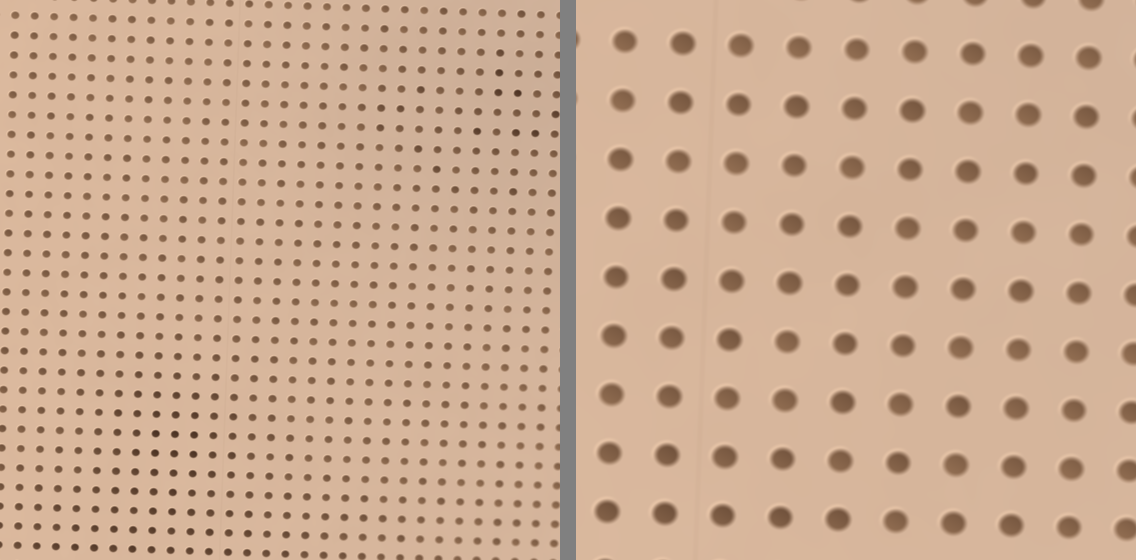
Left, the full canvas; right, a detail of the centre.
Give the GLSL for this texture, as a WebGL 2 fragment shader.

```glsl
#version 300 es
precision highp float;
// Beige perforated panel: a slightly tilted, gently converging grid of soft
// round holes. The grid mapping is inverted by fixed-point iteration, then each
// hole is shaded by distance, with lighting and depth varying across the panel.

uniform vec2 u_resolution;
out vec4 outColor;

#define FIRST_HOLE vec2(0.0273, 0.0273)     // canvas units, y pointing down
#define COLUMN_STEP vec2(0.0347, 0.00128)
#define ROW_STEP vec2(-0.00111, 0.03558)
#define CONVERGENCE vec2(-2.05e-5, -6.3e-6) // keystone, per column times row
#define FORESHORTEN 2.08e-5                 // row spacing lost down the panel
#define HOLE_RADIUS 0.0066
#define EDGE_SOFTNESS 0.0021
#define PANEL_COLOR vec3(0.845, 0.715, 0.612)
#define HOLE_LIGHT vec3(0.57, 0.43, 0.32)
#define HOLE_DARK vec3(0.27, 0.175, 0.12)

float hash(vec2 cell) {
  vec3 q = fract(cell.xyx * vec3(0.1031, 0.1030, 0.0973));
  q += dot(q, q.yzx + 33.33);
  return fract((q.x + q.y) * q.z);
}

float blob(vec2 p, vec2 center, vec2 size) {
  vec2 d = (p - center) / size;
  return exp(-dot(d, d));
}

// Bend of the grid away from an evenly spaced lattice
vec2 gridBend(vec2 g) {
  return CONVERGENCE * g.x * g.y - vec2(0.0, FORESHORTEN * g.y * g.y);
}

vec2 gridToCanvas(vec2 g) {
  return FIRST_HOLE + COLUMN_STEP * g.x + ROW_STEP * g.y + gridBend(g);
}

vec2 canvasToGrid(vec2 p) {
  mat2 toGrid = inverse(mat2(COLUMN_STEP, ROW_STEP));
  vec2 g = toGrid * (p - FIRST_HOLE);
  for (int i = 0; i < 5; i++) g = toGrid * (p - FIRST_HOLE - gridBend(g));
  return g;
}

// Layered sines for faint unevenness of the paint
float mottle(vec2 p) {
  float sum = 0.0, amplitude = 0.5;
  for (int i = 0; i < 4; i++) {
    sum += amplitude * sin(p.x * 17.0 + 2.0 * sin(p.y * 13.0)) * sin(p.y * 19.0 + p.x * 5.0);
    p = mat2(1.5, 1.2, -1.2, 1.5) * p + 3.7;
    amplitude *= 0.6;
  }
  return sum;
}

vec3 panelColor(vec2 p) {
  vec3 color = PANEL_COLOR + vec3(0.022, 0.014, 0.006) * (0.5 - p.x);
  color -= vec3(0.035, 0.025, 0.015) * blob(p, vec2(0.92, 0.18), vec2(0.35, 0.3));
  color += 0.007 * mottle(p);
  // Hairline joint running down the panel
  float joint = abs(p.x - 0.429 + 0.037 * p.y);
  return color - 0.014 * (1.0 - smoothstep(0.0005, 0.0025, joint));
}

// How dark the inside of a hole looks, 0 to 1
float holeDepth(vec2 center, vec2 cell) {
  float depth = 0.12 + 0.22 * center.y * (1.0 - center.x);
  depth += 0.55 * blob(center, vec2(0.31, 0.78), vec2(0.13, 0.12));
  depth += 0.40 * blob(center, vec2(0.28, 1.0), vec2(0.35, 0.13));
  float corner = blob(center, vec2(0.91, 0.2), vec2(0.22, 0.16));
  depth += corner * (0.22 + 0.45 * step(0.78, hash(cell + 40.0)));
  return clamp(depth + 0.16 * (hash(cell) - 0.5), 0.0, 1.0);
}

void main() {
  vec2 p = gl_FragCoord.xy / u_resolution;
  p.y = 1.0 - p.y;
  vec2 cell = round(canvasToGrid(p));
  vec2 center = gridToCanvas(cell);
  vec2 offset = (p - center) * vec2(0.96, 1.05);
  float dist = length(offset);

  // Holes lose focus toward the lower right
  float blur = smoothstep(1.35, 2.0, p.x + p.y);
  float softness = max(EDGE_SOFTNESS * (1.0 + 0.6 * blur), 1.0 / u_resolution.y);
  float radius = HOLE_RADIUS * (0.97 + 0.06 * hash(cell + 17.0));
  float hole = 1.0 - smoothstep(radius - softness, radius + softness, dist);

  // Inner wall is a little lighter at the lower left
  float slope = dot(offset, vec2(0.6, -0.8)) / radius;
  float depth = holeDepth(center, cell) + 0.13 * slope;
  vec3 inside = mix(HOLE_LIGHT, HOLE_DARK, clamp(depth, 0.0, 1.0));

  // Thin lit lip on the upper left of the rim
  float lip = 1.0 - smoothstep(0.0, 0.0022, abs(dist - radius - 0.0018));
  lip *= smoothstep(0.1, 0.9, dot(offset, vec2(-0.6, -0.8)) / max(dist, 1e-4));

  vec3 color = panelColor(p) + vec3(0.05, 0.045, 0.035) * lip * (1.0 - blur);
  outColor = vec4(mix(color, inside, hole), 1.0);
}
```
